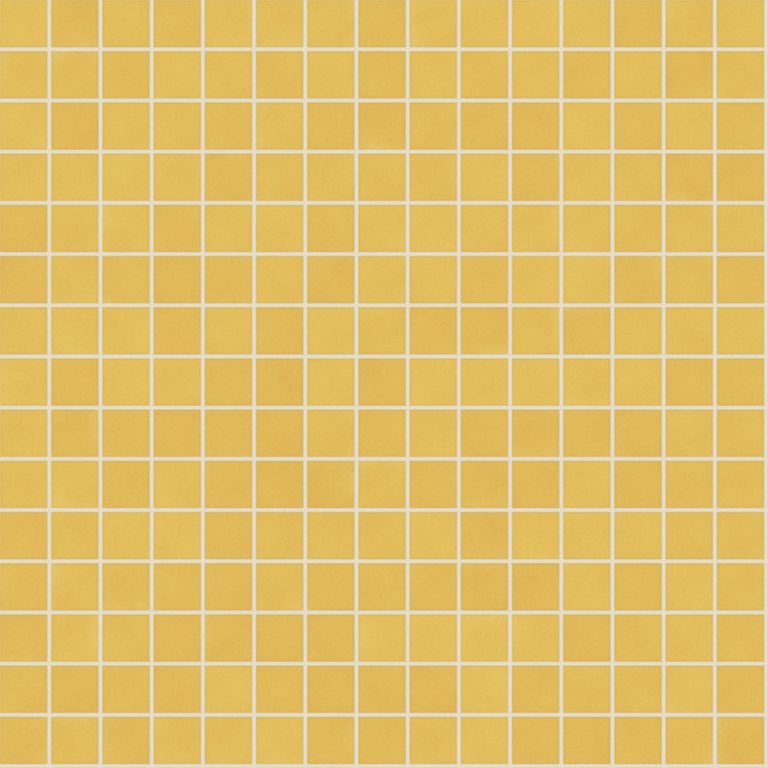
Give the GLSL for this texture, as a WebGL 2 fragment shader.

```glsl
#version 300 es
precision highp float;
// Square glazed mosaic: a 15 by 15 grid of honey-yellow tiles in pale grout.
// Each tile is a box distance; hashed shade, layered sines, a worn side and
// small scratches vary it, and wrapped cellular noise gives a fine grain.

uniform vec2 u_resolution;
out vec4 fragColor;

const float TILES = 15.0;          // repeats across and down
const float GROUT_WIDTH = 0.076;   // in tile units, like all lengths below
const float CORNER_RADIUS = 0.012;
const float EDGE_SOFTNESS = 0.022;
const float GRAIN_CELLS = 240.0;   // grain cells across the canvas
const float WEAR_REACH = 0.11;
const int SCRATCHES = 3;

const vec3 GLAZE_DEEP = vec3(0.875, 0.715, 0.342);
const vec3 GLAZE_LIGHT = vec3(0.895, 0.758, 0.370);
const vec3 WORN_GLAZE = vec3(0.91, 0.80, 0.47);
const vec3 GROUT = vec3(0.89, 0.868, 0.812);

vec2 hash2(vec2 p) {
    vec3 q = fract(p.xyx * vec3(0.1031, 0.1030, 0.0973));
    q += dot(q, q.yzx + 33.33);
    return fract((q.xx + q.yz) * q.zy);
}

// Distance to the nearest scattered point, wrapping after `period` cells
float cellular(vec2 p, float period) {
    vec2 cell = floor(p);
    float nearest = 2.0;
    for (int y = -1; y <= 1; y++)
    for (int x = -1; x <= 1; x++) {
        vec2 neighbour = cell + vec2(x, y);
        vec2 point = neighbour + hash2(mod(neighbour, period));
        nearest = min(nearest, distance(p, point));
    }
    return nearest;
}

// Soft clouds from bent sines, about -1 to 1
float clouds(vec2 p, vec2 phase) {
    float sum = 0.0, amplitude = 0.5;
    for (int i = 0; i < 4; i++) {
        p += 0.35 * sin(p.yx * 1.3 + phase);
        sum += amplitude * sin(p.x + phase.x) * sin(p.y + phase.y);
        p = mat2(1.5, 1.1, -1.1, 1.5) * p;
        amplitude *= 0.6;
    }
    return sum;
}

float roundedBox(vec2 p, float halfSize, float radius) {
    vec2 d = abs(p) - halfSize + radius;
    return length(max(d, 0.0)) + min(max(d.x, d.y), 0.0) - radius;
}

float segment(vec2 p, vec2 a, vec2 b) {
    vec2 ab = b - a;
    return distance(p, a + ab * clamp(dot(p - a, ab) / dot(ab, ab), 0.0, 1.0));
}

// Faint short scratches scattered over one tile
float scratches(vec2 p, vec2 id, float pixel) {
    float mark = 0.0;
    for (int i = 0; i < SCRATCHES; i++) {
        vec2 seed = id + 31.0 * float(i + 1);
        vec2 start = (hash2(seed) - 0.5) * 0.8;
        vec2 extent = (hash2(seed + 7.0) - 0.5) * 0.12 + 0.004;
        float strength = hash2(seed + 13.0).x;
        float d = segment(p, start, start + extent);
        mark += strength * strength * (1.0 - smoothstep(0.0, 0.008 + pixel, d));
    }
    return mark;
}

void main() {
    vec2 uv = gl_FragCoord.xy / u_resolution;
    float pixel = TILES / min(u_resolution.x, u_resolution.y);

    // Grid, shifted so that grout closes the right and bottom edges
    vec2 grid = uv * TILES + vec2(0.5, -0.5) * GROUT_WIDTH;
    vec2 id = mod(floor(grid), TILES);
    vec2 p = fract(grid) - 0.5;
    float halfSize = 0.5 - 0.5 * GROUT_WIDTH;
    float d = roundedBox(p, halfSize, CORNER_RADIUS);

    vec2 shade = hash2(id + 3.0);
    vec2 wear = hash2(id + 57.0);
    float mottle = clouds(p * 4.0, 6.2832 * hash2(id + 91.0));
    float grain = cellular(uv * GRAIN_CELLS, GRAIN_CELLS) - 0.5;

    // Glaze: tile shade, slight slope and cloudy mottling
    float slope = dot(p, hash2(id + 19.0) - 0.5);
    float tone = 0.2 + 0.65 * shade.x + 0.35 * slope + 0.28 * mottle;
    vec3 glaze = mix(GLAZE_DEEP, GLAZE_LIGHT, clamp(tone, 0.0, 1.0));

    // Pale wear along one random side, broken up by the mottling
    float quarter = 1.5708 * floor(4.0 * wear.x);
    float sideGap = halfSize - dot(p, vec2(cos(quarter), sin(quarter)));
    float worn = exp(-max(sideGap, 0.0) / WEAR_REACH) * pow(wear.y, 3.0);
    worn *= clamp(0.6 + 0.9 * mottle, 0.0, 1.0);
    worn += 0.35 * scratches(p, id, pixel);
    glaze = mix(glaze, WORN_GLAZE, clamp(0.7 * worn, 0.0, 1.0));

    // Fine grain and a thin darker rim
    glaze += 0.016 * grain;
    glaze *= 1.0 - 0.035 * smoothstep(-0.06, 0.0, d);

    vec3 grout = GROUT + 0.018 * grain;
    float blend = max(EDGE_SOFTNESS, 0.75 * pixel);
    fragColor = vec4(mix(glaze, grout, smoothstep(-blend, blend, d)), 1.0);
}
```
